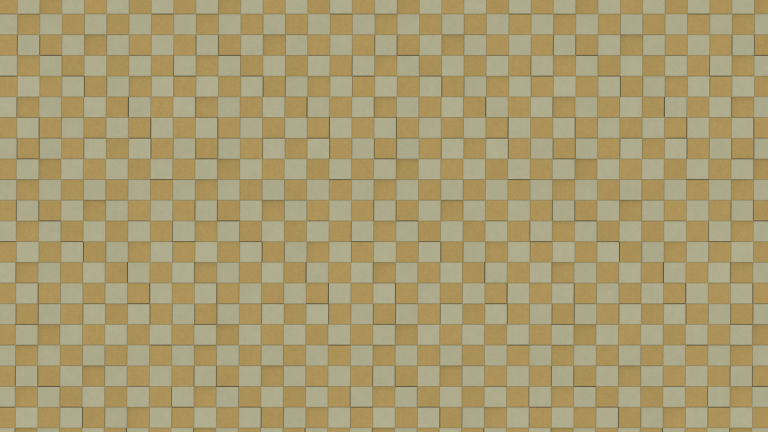
Write a Shadertoy shader that draws this pattern.

```glsl
const vec3 SAGE = vec3(0.682, 0.672, 0.552);
const vec3 OCHRE = vec3(0.674, 0.573, 0.348);
const vec2 TILE = vec2(0.0517, 0.0479);   // tile size, in canvas heights
const vec2 OFFSET = vec2(0.041, -0.0155); // corner of tile (0, 0), from top left
const float SLANT = 0.006;                // sideways drift of the columns
const float PERIOD = 8.0;                 // tiles before the wear recurs
const float SEAM = 0.0012;                // half width of a seam

float hash(vec2 p) {
    return fract(sin(dot(p, vec2(127.1, 311.7))) * 43758.5453);
}

float valueNoise(vec2 p) {
    vec2 i = floor(p), f = fract(p);
    f = f * f * (3.0 - 2.0 * f);
    return mix(mix(hash(i), hash(i + vec2(1, 0)), f.x),
               mix(hash(i + vec2(0, 1)), hash(i + vec2(1, 1)), f.x), f.y);
}

// Random value per tile, recurring every PERIOD tiles
float tileHash(vec2 cell, float seed) {
    return hash(mod(cell, PERIOD) + seed);
}

float seamLine(float dist, float pixel) {
    return clamp((SEAM + 0.5 * pixel - dist) / pixel, 0.0, 1.0);
}

// Most seams are faint, a few are deep
float seamDepth(float random) {
    return mix(0.12, 0.48, pow(random, 6.0));
}

// Soft shadow falling in from the top and left edges of a tile
float edgeShade(vec2 local) {
    return exp(-7.0 * local.y) + 0.6 * exp(-7.0 * local.x);
}

void mainImage(out vec4 fragColor, in vec2 fragCoord) {
    float pixel = 1.0 / iResolution.y;
    vec2 p = vec2(fragCoord.x, iResolution.y - fragCoord.y) * pixel;

    // Tile grid with a slight slant and uneven rows
    vec2 grid = (p + vec2(SLANT * p.y, 0.0) - OFFSET) / TILE;
    grid.x += 0.04 * (tileHash(vec2(0.0, floor(grid.y)), 5.0) - 0.5);
    vec2 cell = floor(grid);
    vec2 local = grid - cell;
    vec2 nearest = floor(grid + 0.5);
    vec2 dist = abs(grid - nearest) * TILE;

    // Checker with smoothed edges
    vec2 side = (1.0 - 2.0 * mod(cell, 2.0)) * clamp(2.0 * dist / pixel, 0.0, 1.0);
    float sage = 0.5 + 0.5 * side.x * side.y;
    vec3 color = mix(OCHRE, SAGE, sage);

    // Tone and shadow vary by tile, more on the ochre ones
    float worn = smoothstep(0.55, 1.0, tileHash(cell, 17.0));
    color *= 1.0 + 0.025 * (tileHash(cell, 41.0) - 0.5);
    color *= 1.0 - worn * mix(0.11, 0.025, sage) * edgeShade(local);

    // Fine grain and faint mottling
    float grain = valueNoise(p * 290.0) - 0.5;
    float mottle = valueNoise(p * 75.0) - 0.5;
    color *= 1.0 + mix(0.045, 0.025, sage) * grain + 0.018 * mottle;

    // Seams, each with its own depth
    float upright = seamLine(dist.x, pixel)
        * seamDepth(tileHash(vec2(nearest.x, cell.y), 29.0));
    float level = seamLine(dist.y, pixel)
        * seamDepth(tileHash(vec2(cell.x, nearest.y), 63.0));
    color *= 1.0 - max(upright, level);

    fragColor = vec4(color, 1.0);
}
```
